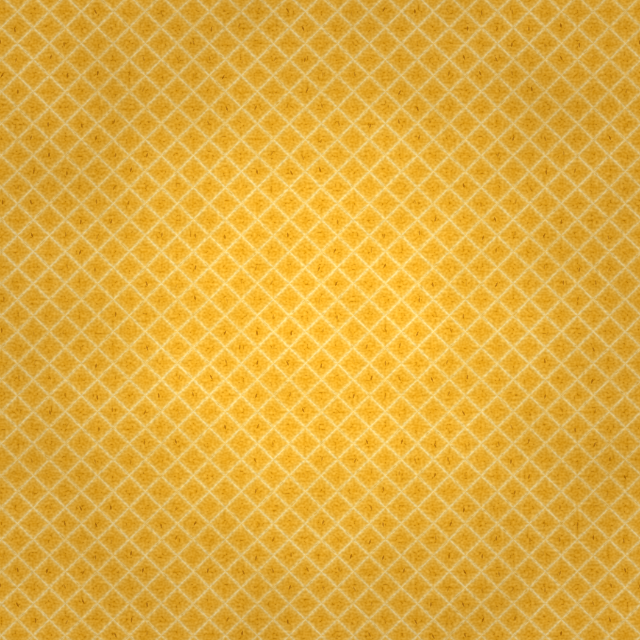
Reproduce this pattern procedurally as a WebGL 2 fragment shader.

```glsl
#version 300 es
precision highp float;
// Golden quilted fabric: a diagonal lattice of soft pale seams around amber
// diamonds, frayed by wrapping gradient noise, with dark flecks in the cells
// and a warm glow that fades to flat, darker edges so that the tile joins up.

#define REPEATS 20.0                      // diamonds across and down
#define LATTICE_SHIFT vec2(0.54, 0.14)    // centre of a diamond, in repeats
#define SEAM_WIDTH 0.063                  // bright core of a seam
#define SEAM_HALO 0.22                    // pale fuzz beside a seam
#define WOBBLE 0.055                      // waviness of the seams
#define GRAIN 0.42                        // contrast of the fibres
#define GLOW_INNER 0.10
#define GLOW_OUTER 0.52
#define EDGE_FILL vec3(0.825, 0.575, 0.085)
#define EDGE_SEAM vec3(0.850, 0.735, 0.470)
#define GLOW_FILL vec3(0.985, 0.700, 0.110)
#define GLOW_SEAM vec3(0.995, 0.875, 0.540)

uniform vec2 u_resolution;
out vec4 fragColor;

// Two random values in 0..1 from a whole-numbered point
vec2 hash2(vec2 p) {
    uvec2 v = uvec2(ivec2(p)) * 1664525u + 1013904223u;
    v.x += v.y * 1664525u;
    v.y += v.x * 1664525u;
    v ^= v >> 16u;
    v.x += v.y * 1664525u;
    v.y += v.x * 1664525u;
    v ^= v >> 16u;
    return vec2(v & 0xffffu) / 65535.0;
}

float cornerSlope(vec2 corner, vec2 offset, vec2 period, float seed) {
    float angle = 6.28319 * hash2(mod(corner, period) + seed).x;
    return dot(vec2(cos(angle), sin(angle)), offset);
}

// Gradient noise, about -0.7..0.7, wrapping after one canvas
float wrapNoise(vec2 uv, vec2 period, float seed) {
    vec2 p = uv * period;
    vec2 i = floor(p);
    vec2 f = p - i;
    vec2 s = f * f * f * (f * (f * 6.0 - 15.0) + 10.0);
    vec2 e = vec2(1.0, 0.0);
    float low = mix(cornerSlope(i, f, period, seed),
                    cornerSlope(i + e.xy, f - e.xy, period, seed), s.x);
    float high = mix(cornerSlope(i + e.yx, f - e.yx, period, seed),
                     cornerSlope(i + e.xx, f - e.xx, period, seed), s.x);
    return mix(low, high, s.y);
}

// Pale seam profile from the distance to the nearest lattice line
float seamProfile(float d) {
    float core = exp(-d * d / (SEAM_WIDTH * SEAM_WIDTH));
    return 0.4 * core + 0.6 * exp(-d / SEAM_HALO);
}

// Short upright fleck near the middle of a diamond
float fleck(vec2 local, vec2 id) {
    vec2 centre = 0.5 * vec2(id.x + id.y, id.x - id.y);
    vec2 key = mod(2.0 * centre, 2.0 * REPEATS);
    vec2 place = hash2(key + 211.0);
    vec2 look = hash2(key + 467.0);
    vec2 p = local - (place - 0.5) * 0.16;
    p.x += p.y * (look.y - 0.5);
    float shape = 1.0 - smoothstep(0.35, 1.0, length(p / vec2(0.04, 0.10)));
    return shape * smoothstep(0.35, 1.0, look.x);
}

void main() {
    vec2 uv = gl_FragCoord.xy / u_resolution;

    // Fibres at several scales
    float fine = wrapNoise(uv, vec2(230.0, 260.0), 11.0);
    float fibre = wrapNoise(uv, vec2(110.0, 190.0), 37.0);
    float patchy = wrapNoise(uv, vec2(54.0), 71.0);
    float broad = wrapNoise(uv, vec2(9.0), 97.0);

    // Diagonal lattice with diamond centres on whole numbers
    vec2 u = uv * REPEATS - LATTICE_SHIFT;
    vec2 diagonal = vec2(u.x + u.y, u.x - u.y);
    vec2 id = floor(diagonal + 0.5);
    vec2 f = diagonal - id;
    vec2 local = 0.5 * vec2(f.x + f.y, f.x - f.y);

    // Frayed seams of uneven strength
    float d = 0.5 - max(abs(f.x), abs(f.y));
    d = abs(d + WOBBLE * (patchy + fibre));
    float seam = seamProfile(d) * (1.0 + 0.45 * patchy + 0.15 * broad);
    seam += GRAIN * (0.6 * fine + 0.5 * fibre);
    seam = clamp(seam, -0.12, 1.1);

    // Amber to pale, lit from the middle
    float glow = 1.0 - smoothstep(GLOW_INNER, GLOW_OUTER, length(uv - 0.5));
    vec3 fill = mix(EDGE_FILL, GLOW_FILL, glow);
    vec3 thread = mix(EDGE_SEAM, GLOW_SEAM, glow);
    vec3 color = mix(fill, thread, seam);

    // Grain in brightness, then the flecks
    color *= 1.0 + 0.07 * fine + 0.04 * fibre + 0.03 * broad;
    float speckle = smoothstep(0.22, 0.55, -fine) * smoothstep(0.2, 0.4, d);
    float dark = max(fleck(local, id), 0.5 * speckle);
    color *= 1.0 - dark * vec3(0.20, 0.28, 0.45);

    fragColor = vec4(clamp(color, 0.0, 1.0), 1.0);
}
```
